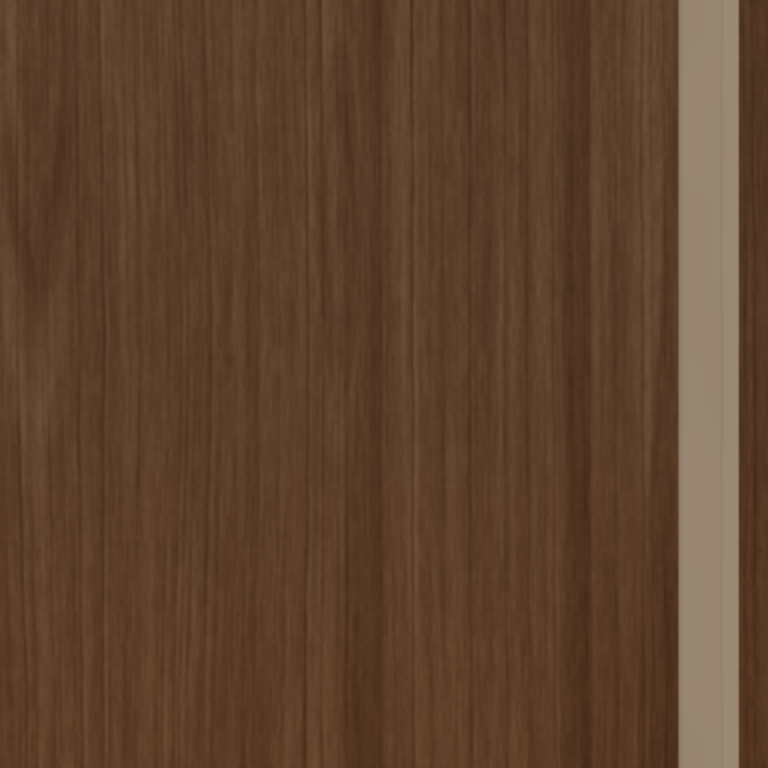
Reproduce this texture procedurally as a WebGL 1 fragment shader.

```glsl
precision highp float;

uniform vec2 u_resolution;

const vec3 DARK_WOOD = vec3(0.265, 0.168, 0.100);
const vec3 MID_WOOD = vec3(0.350, 0.235, 0.153);
const vec3 LIGHT_WOOD = vec3(0.430, 0.318, 0.222);
const vec3 STRIP = vec3(0.595, 0.525, 0.445);

float hash(vec2 p) {
  vec3 q = fract(vec3(p.xyx) * 0.1031);
  q += dot(q, q.yzx + 33.33);
  return fract((q.x + q.y) * q.z);
}

float noise(vec2 p) {
  vec2 i = floor(p);
  vec2 f = fract(p);
  f = f * f * (3.0 - 2.0 * f);
  float low = mix(hash(i), hash(i + vec2(1.0, 0.0)), f.x);
  float high = mix(hash(i + vec2(0.0, 1.0)), hash(i + vec2(1.0, 1.0)), f.x);
  return mix(low, high, f.y);
}

float signedNoise(vec2 p) {
  return noise(p) * 2.0 - 1.0;
}

float band(float x, float left, float right, float blur) {
  return smoothstep(left - blur, left + blur, x)
       - smoothstep(right - blur, right + blur, x);
}

float line(float x, float center, float width) {
  float d = (x - center) / width;
  return exp(-d * d);
}

// Irregular dark grooves, each with a faint light edge
float grooves(vec2 p, float count, float seed) {
  float cell = floor(p.x * count);
  float sum = 0.0;
  for (int i = -1; i <= 1; i++) {
    float id = cell + float(i);
    float center = (id + 0.15 + 0.7 * hash(vec2(id, seed))) / count;
    float depth = 0.25 + 0.75 * hash(vec2(id, seed + 7.0));
    float wear = 0.5 + 0.7 * noise(vec2(id * 3.7 + seed, p.y * 5.0));
    float profile = line(p.x, center, 0.0022) - 0.4 * line(p.x, center + 0.005, 0.003);
    sum += profile * depth * wear;
  }
  return sum;
}

// Long pointed growth figure: positive inside, one at its core
float figureLevel(vec2 p, vec2 center, vec2 radius) {
  vec2 d = abs(p - center) / radius;
  return 1.0 - pow(d.x, 1.8) - pow(d.y, 1.5);
}

float figureTone(float level, float rings) {
  float inside = smoothstep(-0.15, 0.2, level);
  float ripple = sin(level * rings) * inside;
  return 0.16 * ripple - 0.20 * line(level, 0.12, 0.16) + 0.20 * line(level, -0.3, 0.25);
}

float woodTone(vec2 uv) {
  // Gentle sideways drift of the grain
  vec2 p = uv;
  p.x += 0.007 * signedNoise(vec2(uv.x * 4.0, uv.y * 1.8));
  p.x += 0.0012 * signedNoise(vec2(uv.x * 25.0, uv.y * 9.0));

  // Broad streaks, fibres and pores
  float tone = 0.20 * signedNoise(vec2(p.x * 14.0, p.y * 1.1));
  tone += 0.24 * signedNoise(vec2(p.x * 55.0 + 9.0, p.y * 1.6));
  tone += 0.22 * signedNoise(vec2(p.x * 145.0, p.y * 5.0 + 3.0));
  tone += 0.20 * signedNoise(vec2(p.x * 250.0, p.y * 32.0));
  tone += 0.13 * signedNoise(uv * vec2(230.0, 120.0));
  tone -= 0.60 * grooves(p, 27.0, 2.0);
  tone -= 0.28 * grooves(p, 58.0, 19.0);

  // Pointed figures and their dark heartwood
  float leftLevel = figureLevel(p, vec2(0.050, 0.97), vec2(0.052, 0.44));
  float middleLevel = figureLevel(p, vec2(0.446, 0.71), vec2(0.030, 0.23));
  tone += figureTone(leftLevel, 13.0) + figureTone(middleLevel, 10.0);
  tone -= 0.45 * smoothstep(0.0, 0.3, leftLevel) * band(uv.y, 0.54, 0.82, 0.08);
  tone -= 0.15 * smoothstep(0.0, 0.4, middleLevel);

  // Dark vertical bands
  tone -= 0.40 * band(p.x, 0.455, 0.500, 0.009);
  tone -= 0.45 * line(p.x, 0.500, 0.004);
  tone -= 0.50 * band(uv.x, 0.732, 0.768, 0.005);
  float sweep = mix(0.828, 0.868, smoothstep(-0.1, 0.9, uv.y));
  tone -= 0.55 * band(uv.x, sweep, 0.882, 0.006);
  tone -= 0.30 * smoothstep(0.955, 0.965, uv.x);
  return tone + 0.12;
}

vec3 woodColor(vec2 uv) {
  float tone = clamp(woodTone(uv), -1.0, 1.0);
  vec3 color = mix(MID_WOOD, DARK_WOOD, max(-tone, 0.0));
  color = mix(color, LIGHT_WOOD, max(tone, 0.0));
  vec3 warmth = mix(vec3(1.01, 0.97, 0.92), vec3(1.0, 1.01, 1.02), smoothstep(0.0, 0.7, uv.y));
  return color * warmth;
}

vec3 stripColor(vec2 uv) {
  float shade = 1.0 + 0.02 * smoothstep(0.938, 0.944, uv.x);
  shade -= 0.045 * line(uv.x, 0.940, 0.002);
  shade -= 0.08 * line(uv.x, 0.883, 0.005);
  shade += 0.008 * signedNoise(uv * vec2(20.0, 6.0));
  return STRIP * shade;
}

void main() {
  vec2 uv = gl_FragCoord.xy / u_resolution;
  float strip = band(uv.x, 0.8835, 0.962, 0.002);
  gl_FragColor = vec4(mix(woodColor(uv), stripColor(uv), strip), 1.0);
}
```
